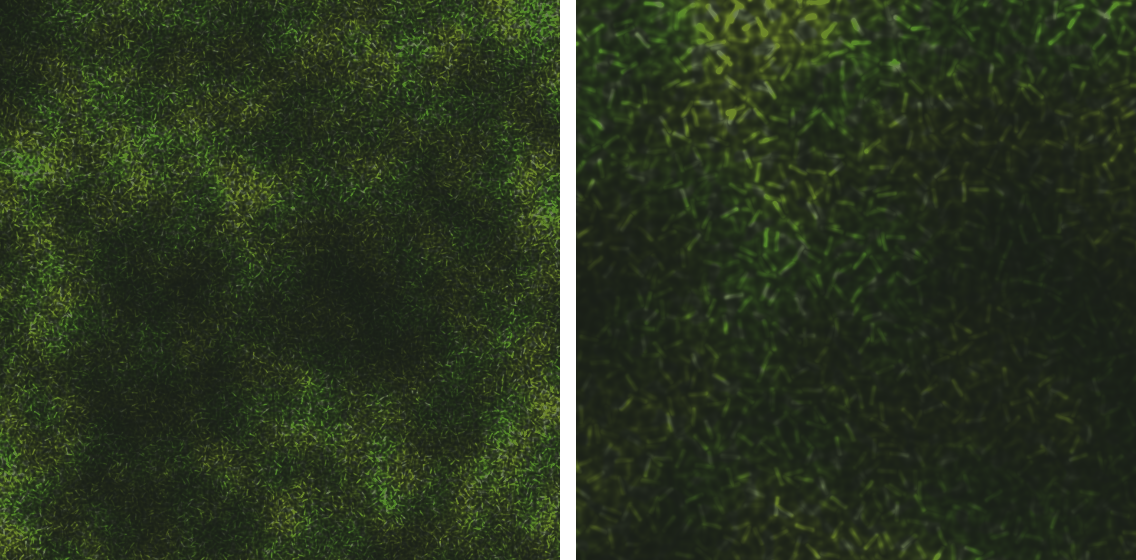
Left, the full canvas; right, a detail of the centre.
This texture is drawn by a WebGL 2 fragment shader. Its source:

```glsl
#version 300 es
precision highp float;
// Dark mossy grass: fine tangled blades under broad, cloudy patches of light.

uniform vec2 u_resolution;
out vec4 fragColor;

vec2 hash2(vec2 p) {
    vec3 q = fract(p.xyx * vec3(0.1031, 0.1030, 0.0973));
    q += dot(q, q.yzx + 33.33);
    return fract((q.xx + q.yz) * q.zy);
}

// Gradient noise with unit gradients, centred on zero.
float cornerSlope(vec2 cell, vec2 corner, vec2 f) {
    float angle = 6.2832 * hash2(cell + corner).x;
    return dot(vec2(cos(angle), sin(angle)), f - corner);
}

float gradientNoise(vec2 p) {
    vec2 cell = floor(p), f = fract(p);
    vec2 w = f * f * f * (f * (f * 6.0 - 15.0) + 10.0);
    float low = mix(cornerSlope(cell, vec2(0, 0), f), cornerSlope(cell, vec2(1, 0), f), w.x);
    float high = mix(cornerSlope(cell, vec2(0, 1), f), cornerSlope(cell, vec2(1, 1), f), w.x);
    return mix(low, high, w.y);
}

float clouds(vec2 p) {
    float sum = 0.0, amplitude = 1.0;
    for (int octave = 0; octave < 4; octave++) {
        sum += amplitude * gradientNoise(p);
        p = mat2(1.6, 1.2, -1.2, 1.6) * p + 17.3;
        amplitude *= 0.7;
    }
    return sum;
}

// Short strokes, one per cell, each with its own place, tilt and brightness.
float blades(vec2 p) {
    vec2 cell = floor(p);
    float brightest = 0.0;
    for (int y = -1; y <= 1; y++) {
        for (int x = -1; x <= 1; x++) {
            vec2 id = cell + vec2(x, y);
            vec2 traits = hash2(id + 71.0);
            float angle = 3.1416 * traits.x;
            vec2 along = vec2(cos(angle), sin(angle));
            vec2 offset = p - id - hash2(id + 9.0);
            float nearest = clamp(dot(offset, along), -0.5, 0.5);
            float dist = length(offset - along * nearest);
            float stroke = 1.0 - smoothstep(0.04, 0.28, dist);
            brightest = max(brightest, stroke * mix(0.2, 1.0, traits.y));
        }
    }
    return brightest;
}

void main() {
    vec2 uv = gl_FragCoord.xy / u_resolution.y;

    // Broad light, with a shaded hollow around the middle.
    float hollow = smoothstep(0.08, 0.5, length(uv - vec2(0.5, 0.52)));
    float patches = 2.2 * clouds(uv * 2.6 + 4.7) + 0.9 * (hollow - 0.7);

    // Fine grain of blades and specks.
    float grain = 1.6 * (blades(uv * 105.0) - 0.25)
                + 2.0 * gradientNoise(uv * 171.0 + 3.1)
                + gradientNoise(uv * 67.0 + 8.4);

    // An exponential keeps the shade dense and the lit tips sparse.
    float light = min(0.3 * exp(0.82 * (patches + grain)), 1.5);

    // Tint drifts from olive to green, with scattered pale dry tips.
    float drift = smoothstep(-0.35, 0.35, gradientNoise(uv * 13.0 + 21.0));
    vec3 lit = mix(vec3(0.32, 0.39, 0.14), vec3(0.25, 0.40, 0.14), drift);
    float dry = smoothstep(0.05, 0.35, gradientNoise(uv * 95.0 + 40.0));
    lit = mix(lit, vec3(0.32, 0.37, 0.26), 0.9 * dry);

    fragColor = vec4(mix(vec3(0.095, 0.115, 0.09), lit, light), 1.0);
}
```
